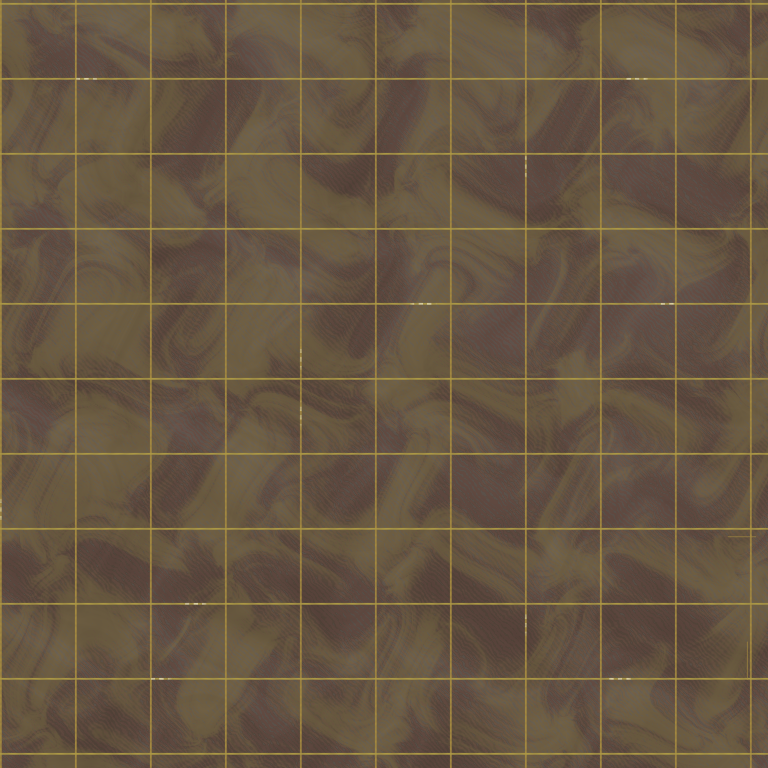
This texture is drawn by a WebGL 2 fragment shader. Its source:

```glsl
#version 300 es
precision highp float;
// Mottled brown leather ruled with a thin golden square grid, lightly worn.

uniform vec2 u_resolution;
out vec4 outColor;

const float PITCH = 50.0 / 512.0;            // ten and a quarter cells per side
const vec2 GRID_ORIGIN = vec2(0.5, 9.5) / 512.0;
const float HALF_LINE = 0.0012;

const vec3 OLIVE  = vec3(0.415, 0.355, 0.250);
const vec3 UMBER  = vec3(0.350, 0.285, 0.240);
const vec3 SLATE  = vec3(0.365, 0.350, 0.340);
const vec3 MAROON = vec3(0.430, 0.300, 0.280);
const vec3 GOLD   = vec3(0.670, 0.595, 0.270);
const vec3 AMBER  = vec3(0.640, 0.535, 0.250);
const vec3 PALE   = vec3(0.860, 0.820, 0.620);

float hash(vec2 p) {
    p = fract(p * vec2(0.1031, 0.1137));
    p += dot(p, p.yx + 33.33);
    return fract((p.x + p.y) * p.x * 17.3);
}

// Layered, rotated and warped sines: soft irregular patches around zero
float clouds(vec2 p, float freq, int layers) {
    const mat2 TURN = mat2(0.8, -0.6, 0.6, 0.8);
    float sum = 0.0, amp = 0.5;
    p *= freq;
    for (int i = 0; i < layers; i++) {
        p = TURN * p + 0.8 * sin(p.yx * 1.3 + vec2(1.7, 4.1));
        sum += amp * sin(p.x) * cos(p.y);
        p *= 1.75;
        amp *= 0.65;
    }
    return sum;
}

// Cellular noise: distance to the nearest scattered point
float cellular(vec2 p) {
    vec2 id = floor(p), f = fract(p);
    float nearest = 2.0;
    for (int y = -1; y <= 1; y++)
    for (int x = -1; x <= 1; x++) {
        vec2 o = vec2(x, y);
        vec2 point = vec2(hash(id + o), hash(id + o + 71.0));
        nearest = min(nearest, length(o + point - f));
    }
    return nearest;
}

// Fine bent ridges broken up by pores
float leatherGrain(vec2 uv) {
    float bend = 5.0 * clouds(uv, 95.0, 2);
    float ridges = sin(1250.0 * dot(uv, vec2(0.72, 0.69)) + bend);
    return 0.6 * ridges + 1.1 * (cellular(uv * 230.0) - 0.5);
}

vec3 leather(vec2 uv) {
    float tone = clouds(uv + 0.37, 21.0, 6);
    float cool = clouds(uv + 2.9, 17.0, 5);
    float grain = leatherGrain(uv);
    vec3 col = mix(OLIVE, UMBER, smoothstep(-0.3, 0.4, tone + 0.18 * grain));
    col = mix(col, SLATE, 0.5 * smoothstep(0.1, 0.8, grain + 0.8 * cool));
    col = mix(col, MAROON, 0.4 * smoothstep(0.1, 0.8, tone - grain));
    return col * (1.0 + 0.09 * cool - 0.06 * tone);
}

float stroke(float dist, float halfWidth, float px) {
    return 1.0 - smoothstep(halfWidth - 0.5 * px, halfWidth + 0.5 * px, dist);
}

float segment(vec2 p, vec2 a, vec2 b) {
    vec2 ab = b - a;
    return length(p - a - ab * clamp(dot(p - a, ab) / dot(ab, ab), 0.0, 1.0));
}

// Rare pale dashes along one side of a cell
float glint(vec2 id, float along) {
    float place = hash(id + 19.0);
    float dashes = smoothstep(-0.3, 0.3, sin(along * 55.0));
    return step(0.95, hash(id)) * dashes
        * (1.0 - smoothstep(0.1, 0.2, abs(along - place)));
}

void main() {
    vec2 uv = gl_FragCoord.xy / u_resolution;
    float px = 1.0 / min(u_resolution.x, u_resolution.y);
    vec3 col = leather(uv);

    // Grid: x holds the upright rules, y the level ones
    vec2 g = (uv - GRID_ORIGIN) / PITCH;
    vec2 dist = abs(fract(g + 0.5) - 0.5) * PITCH;
    float upright = stroke(dist.x, HALF_LINE, px);
    float level = stroke(dist.y, HALF_LINE, px);
    float fade = 0.92 + 0.08 * sin(uv.x * 310.0 + 4.0 * sin(uv.y * 270.0));
    float shineX = glint(floor(vec2(g.x + 0.5, g.y)) + 40.0, fract(g.y));
    float shineY = glint(floor(vec2(g.x, g.y + 0.5)), fract(g.x));
    col = mix(col, mix(AMBER, PALE, 0.6 * shineX), upright * fade);
    col = mix(col, mix(GOLD, PALE, shineY), level * fade);

    // Two stray scratches near the right edge
    float level2 = segment(uv, vec2(0.948, 0.301), vec2(0.984, 0.301));
    float upright2 = segment(uv, vec2(0.973, 0.115), vec2(0.973, 0.164));
    float scratch = stroke(min(level2, upright2), 0.5 * HALF_LINE, px);
    col = mix(col, AMBER, 0.75 * scratch);

    outColor = vec4(col, 1.0);
}
```
